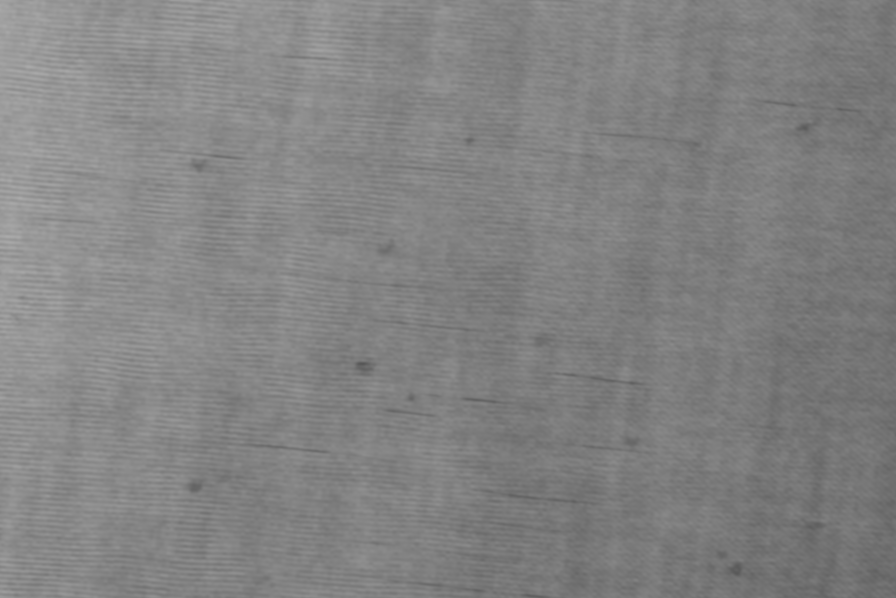
This texture is drawn by a Shadertoy shader. Its source:

```glsl
float hash(vec2 p) {
    vec3 q = fract(vec3(p.xyx) * 0.1031);
    q += dot(q, q.yzx + 33.33);
    return fract((q.x + q.y) * q.z);
}

float noise(vec2 p) {
    vec2 cell = floor(p), f = fract(p);
    f = f * f * (3.0 - 2.0 * f);
    return mix(mix(hash(cell), hash(cell + vec2(1, 0)), f.x),
               mix(hash(cell + vec2(0, 1)), hash(cell + vec2(1, 1)), f.x), f.y);
}

// Noise centred on zero
float grain(vec2 p) {
    return noise(p + 50.0) - 0.5;
}

// Thin dark threads running along the weft
float threads(vec2 cloth) {
    float dark = 0.0;
    for (int i = 0; i < 26; i++) {
        float id = float(i);
        float height = (id + hash(vec2(id, 3.0))) / 26.0 * 1.2;
        float middle = hash(vec2(id, 7.0)) * 1.5 - 0.1;
        float halfLength = mix(0.06, 0.32, hash(vec2(id, 11.0)));
        float wobble = 0.006 * grain(vec2(cloth.x * 9.0, id * 5.0));
        float across = (cloth.y - height - wobble) / 0.0028;
        float along = 1.0 - smoothstep(0.4, 1.0, abs(cloth.x - middle) / halfLength);
        float broken = smoothstep(0.2, 0.8, noise(vec2(cloth.x * 28.0, id * 9.0)));
        dark += exp(-across * across) * along * (0.25 + broken) * mix(0.3, 1.0, hash(vec2(id, 17.0)));
    }
    return dark;
}

// Soft irregular slubs and stains
float spots(vec2 p) {
    float dark = 0.0;
    for (int i = 0; i < 22; i++) {
        float id = float(i);
        vec2 centre = vec2(hash(vec2(id, 23.0)) * 1.5, hash(vec2(id, 29.0)));
        float radius = mix(0.006, 0.014, hash(vec2(id, 31.0)));
        vec2 d = (p - centre) / radius * vec2(0.8, 1.1);
        d += 1.2 * vec2(grain(p * 90.0), grain(p * 90.0 + 17.0));
        dark += exp(-dot(d, d)) * mix(0.25, 1.0, pow(hash(vec2(id, 37.0)), 2.0));
    }
    return dark;
}

void mainImage(out vec4 fragColor, in vec2 fragCoord) {
    vec2 p = fragCoord / iResolution.y;
    vec2 cloth = vec2(p.x - 0.12 * p.y, p.y + 0.11 * p.x);

    // Light falling from the upper left
    float gray = 0.512 - 0.068 * (p.x - 0.75) + 0.045 * (p.y - 0.5);
    gray += 0.035 * exp(-7.0 * p.x) * smoothstep(0.1, 0.7, p.y);

    // Broad mottling and leaning warp streaks
    gray += 0.020 * grain(cloth * vec2(5.0, 4.0));
    gray += 0.042 * grain(cloth * vec2(24.0, 3.0));
    gray += 0.030 * grain(cloth * vec2(55.0, 6.0) + 9.0);
    gray += 0.030 * grain(cloth * vec2(8.0, 45.0) + 21.0);

    // Fine weft ribs, fading to the right
    float ribPhase = 6.2832 * (108.0 * (p.y + 0.07 * p.x) + 0.8 * grain(cloth * 10.0));
    float ribPatch = smoothstep(0.15, 0.85, noise(cloth * vec2(16.0, 22.0) + 70.0));
    gray += mix(0.021, 0.005, smoothstep(0.1, 1.4, p.x)) * (0.4 + ribPatch) * sin(ribPhase);

    // Diagonal twill and fibre grain
    gray += 0.005 * smoothstep(0.4, 1.3, p.x) * sin(6.2832 * (75.0 * p.x + 85.0 * p.y));
    gray += 0.040 * grain(cloth * vec2(70.0, 150.0));
    gray += 0.030 * grain(cloth * vec2(150.0, 190.0) + 13.0);

    gray -= 0.075 * threads(cloth) + 0.14 * spots(p);
    fragColor = vec4(vec3(gray), 1.0);
}
```
